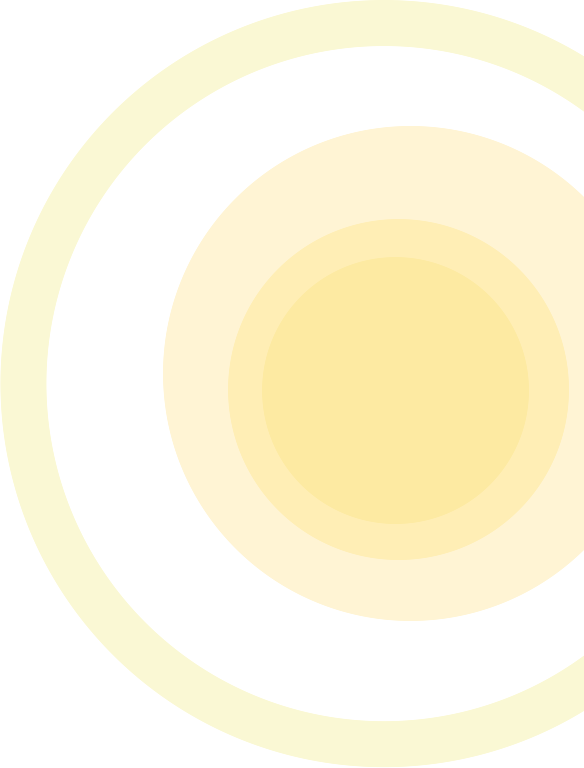
Give the GLSL for this background, as a Shadertoy shader.

```glsl
// Pale sun: three nested, slightly off-centre yellow discs inside a wide ring,
// cropped by the right edge on white. Each shape is a signed distance function
// in units of canvas height, painted back to front with smoothed edges.

#define RING_CENTER vec2(0.500, 0.5005)
#define RING_RADIUS 0.4695
#define RING_HALF_WIDTH 0.030
#define HALO_CENTER vec2(0.5345, 0.5137)
#define HALO_RADIUS 0.3223
#define GLOW_CENTER vec2(0.5189, 0.4928)
#define GLOW_RADIUS 0.2220
#define CORE_CENTER vec2(0.5150, 0.4915)
#define CORE_RADIUS 0.1738

const vec3 WHITE = vec3(1.0);
const vec3 RING_COLOR = vec3(0.982, 0.973, 0.832);
const vec3 HALO_COLOR = vec3(1.0, 0.957, 0.830);
const vec3 GLOW_COLOR = vec3(1.0, 0.933, 0.710);
const vec3 CORE_COLOR = vec3(0.992, 0.918, 0.635);

float discDistance(vec2 p, vec2 center, float radius) {
    return length(p - center) - radius;
}

// Lays a colour over the base where the distance is negative.
vec3 paint(vec3 base, vec3 color, float dist) {
    float halfPixel = 0.5 / iResolution.y;
    return mix(base, color, 1.0 - smoothstep(-halfPixel, halfPixel, dist));
}

void mainImage(out vec4 fragColor, in vec2 fragCoord) {
    vec2 p = fragCoord / iResolution.y;

    // Outer ring
    float ring = abs(discDistance(p, RING_CENTER, RING_RADIUS)) - RING_HALF_WIDTH;
    vec3 color = paint(WHITE, RING_COLOR, ring);

    // Nested discs, largest first
    color = paint(color, HALO_COLOR, discDistance(p, HALO_CENTER, HALO_RADIUS));
    color = paint(color, GLOW_COLOR, discDistance(p, GLOW_CENTER, GLOW_RADIUS));
    color = paint(color, CORE_COLOR, discDistance(p, CORE_CENTER, CORE_RADIUS));

    fragColor = vec4(color, 1.0);
}
```
